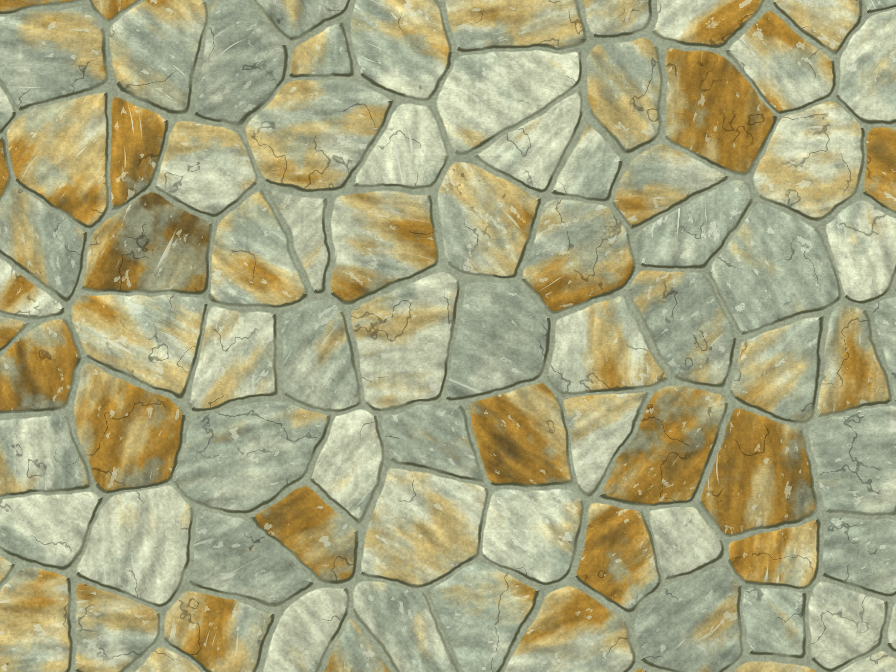
Reproduce this texture procedurally as a WebGL 1 fragment shader.

```glsl
precision highp float;
uniform vec2 u_resolution;

const float STONES_HIGH = 7.3;     // stone rows over the canvas height
const float JITTER = 0.86;
const float SIZE_SPREAD = 0.30;    // difference between big and small stones
const float JOINT = 0.034;         // half joint width, in stone units
const float CORNER = 34.0;         // higher is sharper corners
const float EDGE_WOBBLE = 0.10;
const float GRAIN = 0.11;
const vec2 SHADE_DIR = vec2(0.45, -0.89);

const vec3 PALE = vec3(0.78, 0.80, 0.68);
const vec3 GREY = vec3(0.61, 0.65, 0.56);
const vec3 TAN = vec3(0.75, 0.68, 0.45);
const vec3 OCHRE = vec3(0.65, 0.50, 0.21);
const vec3 UMBER = vec3(0.43, 0.36, 0.20);
const vec3 MORTAR = vec3(0.60, 0.63, 0.53);
const vec3 SHADOW = vec3(0.27, 0.28, 0.19);
const vec3 CHALK = vec3(0.86, 0.88, 0.78);

float hash(vec2 p) {
  return fract(sin(dot(p, vec2(127.1, 311.7))) * 43758.5453);
}

float noise(vec2 p) {
  vec2 i = floor(p), f = fract(p);
  f = f * f * (3.0 - 2.0 * f);
  return mix(mix(hash(i), hash(i + vec2(1, 0)), f.x),
             mix(hash(i + vec2(0, 1)), hash(i + vec2(1, 1)), f.x), f.y);
}

float fbm(vec2 p) {
  float sum = 0.0, amp = 0.5;
  for (int i = 0; i < 5; i++) {
    sum += amp * noise(p);
    p = mat2(1.6, 1.2, -1.2, 1.6) * p + 7.3;
    amp *= 0.5;
  }
  return sum;
}

// Stone centre in xy, size weight in z
vec3 stoneSite(vec2 id) {
  vec2 jitter = vec2(hash(id), hash(id + 41.7)) - 0.5;
  return vec3(id + 0.5 + JITTER * jitter, SIZE_SPREAD * hash(id + 93.1));
}

float power(vec2 p, vec3 site) {
  vec2 d = p - site.xy;
  return dot(d, d) - site.z;
}

// Weighted cells: rounded edge distance, with the stone id and edge direction
float stoneEdge(vec2 p, out vec2 stone, out vec2 edgeDir) {
  vec2 cell = floor(p);
  float best = 1e3;
  for (int j = -2; j <= 2; j++)
    for (int i = -2; i <= 2; i++) {
      vec2 id = cell + vec2(i, j);
      float d = power(p, stoneSite(id));
      if (d < best) { best = d; stone = id; }
    }
  vec3 own = stoneSite(stone);
  float sum = 0.0, nearest = 1e3;
  for (int j = -2; j <= 2; j++)
    for (int i = -2; i <= 2; i++) {
      vec2 id = cell + vec2(i, j);
      if (distance(id, stone) < 0.5) continue;
      vec3 site = stoneSite(id);
      vec2 apart = site.xy - own.xy;
      float d = 0.5 * (power(p, site) - best) / length(apart);
      sum += exp(-CORNER * d);
      if (d < nearest) { nearest = d; edgeDir = normalize(apart); }
    }
  return -log(sum) / CORNER;
}

vec3 stoneColor(vec2 p, vec2 id) {
  float kind = hash(id + 17.3), cool = hash(id + 5.9);
  float angle = 6.2832 * hash(id + 63.2), c = cos(angle), s = sin(angle);
  vec2 q = mat2(c, s, -s, c) * p + 31.0 * vec2(kind, cool);

  // Mineral stains run along the bedding direction
  float streak = fbm(q * vec2(1.1, 2.6));
  float blotch = fbm(q * 2.3 + 19.0);
  float rust = 0.95 * kind + 1.5 * (streak - 0.48) - 0.04;
  vec3 col = mix(PALE, GREY, smoothstep(0.35, 0.75, 0.55 * cool + 1.1 * (blotch - 0.25)));
  col = mix(col, TAN, smoothstep(0.30, 0.58, rust));
  col = mix(col, OCHRE, smoothstep(0.58, 0.82, rust));
  col = mix(col, UMBER, smoothstep(0.84, 1.25, rust + 0.6 * (blotch - 0.5)));
  col = mix(col, GREY, 0.7 * smoothstep(0.54, 0.70, blotch));

  // Cleft relief, dark veins and fine grain
  vec2 r = q * vec2(3.0, 7.0);
  col *= 1.0 + 0.55 * (fbm(r) - fbm(r + vec2(0.3, 0.4)));
  float vein = 1.0 - smoothstep(0.0, 0.014, abs(fbm(q * 1.7 + 53.0) - 0.5));
  col *= 1.0 - 0.30 * vein * smoothstep(0.4, 0.6, noise(q * 3.0));
  col *= 1.0 + GRAIN * (noise(p * 32.0) + noise(p * 65.0) - 1.0);

  // Chalky scratches and worn flecks
  vec2 bent = q + 0.08 * noise(q * 3.0);
  float scratch = smoothstep(0.84, 0.95, noise(bent * vec2(2.5, 26.0)));
  scratch *= smoothstep(0.58, 0.74, noise(q * 2.2 + 71.0));
  float fleck = smoothstep(0.66, 0.74, fbm(q * vec2(8.0, 13.0)));
  col = mix(col, CHALK, max(0.75 * scratch, 0.6 * fleck));
  return col * (0.94 + 0.12 * hash(id + 29.4));
}

void main() {
  vec2 p = gl_FragCoord.xy / u_resolution.y * STONES_HIGH;
  float soft = max(0.012, STONES_HIGH / u_resolution.y);
  vec2 wobble = vec2(fbm(p * 3.1), fbm(p * 3.1 + 37.0)) - 0.48;
  vec2 id, dir;
  float edge = stoneEdge(p + EDGE_WOBBLE * wobble, id, dir);
  edge -= JOINT * (0.55 + 0.9 * noise(p * 1.4 + 11.0));

  // Lit and shaded rims on the stones
  float facing = dot(dir, SHADE_DIR);
  vec3 stone = stoneColor(p, id);
  stone *= 1.0 - 0.13 * facing * exp(-max(edge, 0.0) * 22.0);

  // Sandy joints with a thin cast shadow
  vec3 joint = MORTAR * (0.84 + 0.18 * fbm(p * 9.0) + 0.14 * noise(p * 48.0));
  vec3 col = mix(joint, stone, smoothstep(-soft, soft, edge));
  float line = 1.0 - smoothstep(0.004, 0.014 + soft, abs(edge + 0.006));
  float broken = 0.45 + 0.55 * smoothstep(0.25, 0.6, noise(p * 4.0 + 83.0));
  col = mix(col, SHADOW, 0.85 * line * broken * smoothstep(-0.25, 0.55, facing));
  gl_FragColor = vec4(clamp(col, 0.0, 1.0), 1.0);
}
```
